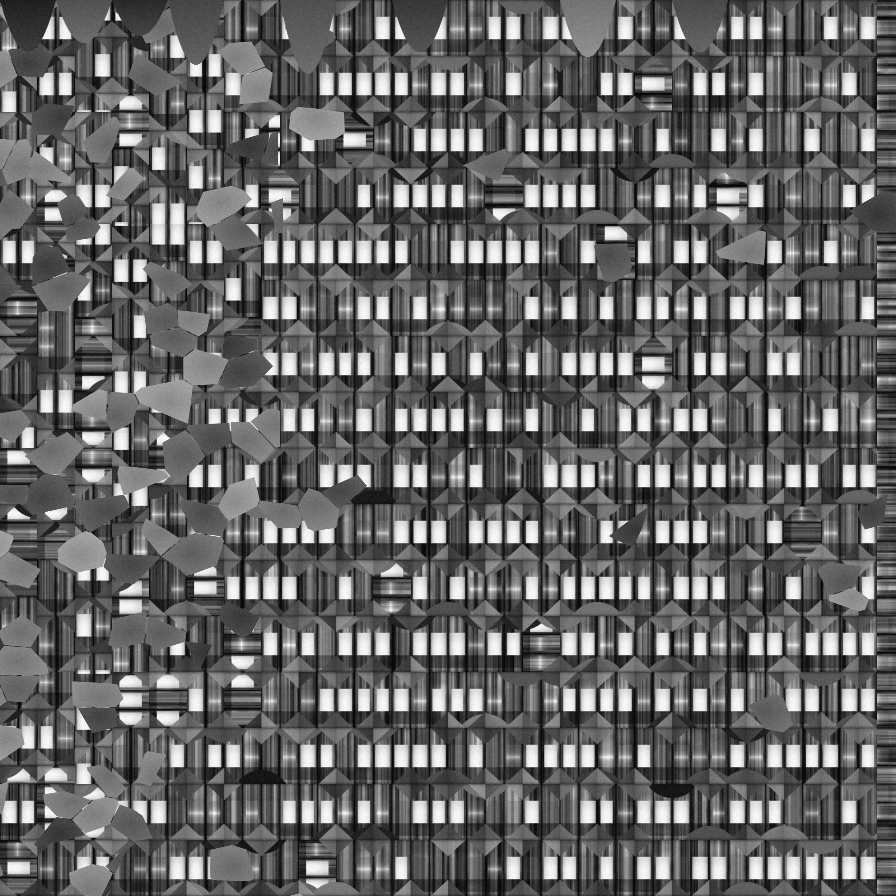
A Shadertoy shader for this pattern:

```glsl
// A grey facade of 48 by 16 bays: lit panes between dark vertical streaks, with
// faceted diamonds and lens arcs along the floor lines. Hashes choose each bay;
// the left side slips and turns its bays, and the top edge hangs pointed plates.

float hash(vec2 p) {
    vec3 q = fract(p.xyx * 0.1031);
    q += dot(q, q.yzx + 33.33);
    return fract((q.x + q.y) * q.z);
}

float noise(float x, float seed) {
    float i = floor(x), f = fract(x);
    return mix(hash(vec2(i, seed)), hash(vec2(i + 1.0, seed)), f * f * (3.0 - 2.0 * f));
}

float cover(float d, float aa) {
    return 1.0 - smoothstep(-aa, aa, d);
}

float box(vec2 p, vec2 halfSize) {
    vec2 d = abs(p) - halfSize;
    return max(d.x, d.y);
}

// One bay, 16 wide, centred on q = 0
float bay(vec2 q, vec2 id, float litShare, float aa) {
    float seed = hash(id) * 91.0 + 7.0;
    float streak = 0.6 * noise(q.x * 0.28 + 40.0, seed) + 0.4 * noise(q.x * 0.85 + 80.0, seed);
    float shade = 0.02 + 0.72 * streak;
    shade *= 0.8 + 0.4 * noise(q.y * 0.12 + 20.0, seed + 3.0);

    // Shaded sill under the pane
    shade *= 1.0 - 0.4 * cover(box(q + vec2(0.0, 15.0), vec2(8.0, 5.5)), aa);

    // Pane, either lit or dim with a bright cross streak
    float pane = cover(box(q, vec2(5.0 + 1.8 * hash(id + 5.0), 9.6)), aa);
    float lit = 0.97 - 0.09 * smoothstep(-2.0, 9.0, q.y) - 0.0025 * q.x * q.x;
    float glow = step(0.55, hash(id + 9.0)) * exp(-abs(q.y + 1.0) * 0.4);
    float dim = 0.08 + 0.62 * streak + 0.4 * glow;
    shade = mix(shade, hash(id + 2.0) < litShare ? lit : dim, pane);

    // Black joint between bays
    return shade * (1.0 - 0.92 * exp(-max(8.0 - abs(q.x), 0.0) / 1.3));
}

// Diamonds and arcs along the floor lines
float floorLine(vec2 p, float shade, float aa) {
    float row = floor(p.y / 48.0 + 0.5);
    float dy = p.y - row * 48.0;
    float k = floor(p.x / 32.0 + 0.5);

    // Lens arcs overlap their neighbours
    for (float i = -1.0; i <= 1.0; i++) {
        vec2 id = vec2(k + i, row + 31.0);
        vec2 d = vec2(p.x - (k + i) * 32.0, dy);
        float side = hash(id) < 0.5 ? -1.0 : 1.0;
        float lens = max(length(d + vec2(0.0, 13.0 * side)) - 25.0, -d.y * side);
        float tone = 0.08 + 0.42 * hash(id + 4.0);
        shade = mix(shade, tone, cover(lens, aa) * step(hash(id + 8.0), 0.4));
    }

    // Four-sided pyramid with one tone per facet
    float dx = p.x - k * 32.0;
    vec2 id = vec2(k, row);
    float right = smoothstep(-aa, aa, dx), up = smoothstep(-aa, aa, dy);
    float lower = mix(hash(id + 11.0), hash(id + 12.0), right);
    float upper = mix(hash(id + 13.0), hash(id + 14.0), right);
    float tone = 0.16 + 0.4 * mix(lower, upper, up) + 0.006 * abs(dx);
    float diamond = (abs(dx) / 15.0 + abs(dy) / 14.0 - 1.0) * 10.0;
    shade = mix(shade, tone, 0.9 * cover(diamond, aa) * step(hash(id + 17.0), 0.8));
    return shade * (1.0 - 0.45 * exp(-abs(dy) * 0.9));
}

// Scattered flat patches with straight cell borders
float patches(vec2 p, float shade, float share, float aa) {
    vec2 g = p / vec2(32.0, 24.0), best = vec2(0.0);
    float near = 9.0, second = 9.0;
    for (float j = -1.0; j <= 1.0; j++)
    for (float i = -1.0; i <= 1.0; i++) {
        vec2 c = floor(g) + vec2(i, j);
        float d = length(c + vec2(hash(c + 21.0), hash(c + 57.0)) - g);
        if (d < near) { second = near; near = d; best = c; }
        else second = min(second, d);
    }
    float tone = 0.2 + 0.35 * hash(best + 3.0) + 0.12 * near;
    float on = step(hash(best + 71.0), share);
    return mix(shade, tone, on * smoothstep(0.0, aa * 0.08, second - near));
}

void mainImage(out vec4 fragColor, in vec2 fragCoord) {
    vec2 p = fragCoord / iResolution.xy * 768.0;
    float aa = 0.7 * 768.0 / iResolution.y;

    // Disorder grows to the upper left; pairs of bays slip by thirds
    float disorder = 1.0 - smoothstep(0.0, 60.0, p.x - min(50.0 + 0.5 * p.y, 210.0));
    vec2 s = p;
    vec2 group = floor(p / vec2(32.0, 96.0));
    if (group.x < min(2.0 + group.y, 7.0)) s.y += 16.0 * floor(3.0 * hash(group + 41.0));

    // Some pairs turn sideways; the last column holds streaks only
    vec2 pairId = floor(s / vec2(32.0, 48.0));
    bool edge = p.x > 752.0;
    bool turned = edge || hash(pairId + 61.0) < 0.04 + 0.24 * step(0.5, disorder);
    vec2 q = turned ? s.yx : s;
    vec2 size = turned ? vec2(16.0, 32.0) : vec2(16.0, 48.0);
    vec2 id = floor(q / size);
    float shade = bay(q - (id + 0.5) * size, id + (turned ? 101.0 : 0.0), edge ? 0.0 : 0.54, aa);

    if (!edge) shade = floorLine(s, shade, aa);
    shade = patches(p, shade, 0.03 + 0.25 * disorder, aa);

    // Pointed plates hanging from the top edge
    float k = floor(p.x / 48.0);
    float drop = (768.0 - p.y) / (30.0 + 36.0 * hash(vec2(k, 83.0)));
    float plate = abs(p.x - (k + 0.5) * 48.0) - 24.0 * sqrt(max(1.0 - drop, 0.0));
    float hung = step(hash(vec2(k, 89.0)), k < 5.0 ? 0.85 : 0.3) * step(drop, 1.0);
    shade = mix(shade, 0.12 + 0.35 * hash(vec2(k, 97.0)) + 0.12 * drop, hung * cover(plate, aa));

    shade += 0.04 * (hash(floor(p)) - 0.5);
    fragColor = vec4(vec3(clamp(shade, 0.03, 0.97)), 1.0);
}
```
